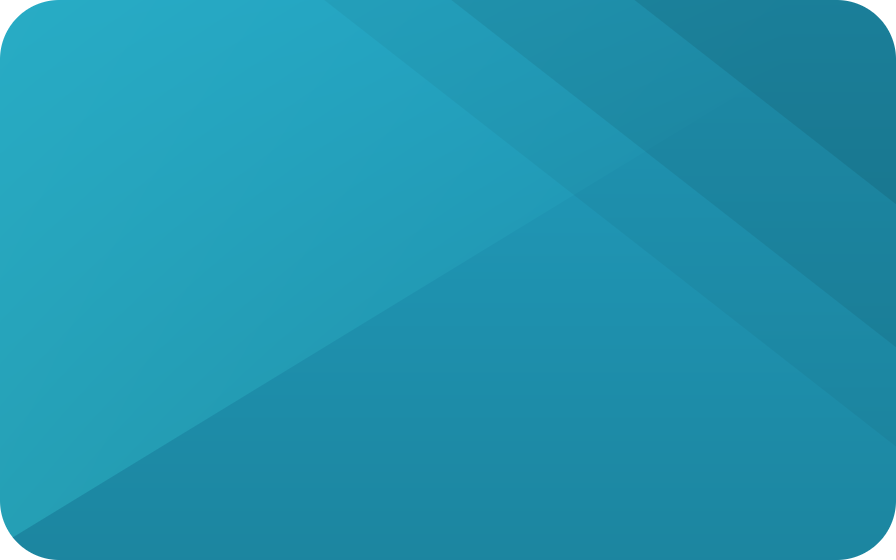
Write a Shadertoy shader that draws this background.

```glsl
// Rounded teal card with a pale diagonal wedge and three stacked shaded bands.

const vec3 PAPER = vec3(1.0);
const vec3 TEAL_LOW = vec3(0.109, 0.523, 0.626);
const vec3 TEAL_HIGH = vec3(0.129, 0.618, 0.747);
const vec3 WEDGE_TINT = vec3(0.190, 0.745, 0.805);

const float CORNER_RADIUS = 0.106;
const float WEDGE_SLOPE = 0.6104;
const float WEDGE_START = 0.0264;
const float WEDGE_ALPHA = 0.45;
const float WEDGE_FADE_END = 1.4;
const float BAND_SLOPE = -0.781;

// Signed distance to a rounded box centred on the origin.
float roundedBox(vec2 p, vec2 halfSize, float radius) {
    vec2 q = abs(p) - halfSize + radius;
    return length(max(q, 0.0)) + min(max(q.x, q.y), 0.0) - radius;
}

// Signed distance to a sloped line, positive above it.
float aboveLine(vec2 p, vec2 anchor, float slope) {
    return (p.y - anchor.y - slope * (p.x - anchor.x)) / sqrt(1.0 + slope * slope);
}

// Smooth coverage, one for positive distances.
float coverage(float dist, float pixel) {
    return clamp(dist / pixel + 0.5, 0.0, 1.0);
}

// Pale wedge above the rising diagonal, fading to the right.
vec3 addWedge(vec3 color, vec2 p, float aspect, float pixel) {
    float fade = max(1.0 - p.x * 1.6 / (aspect * WEDGE_FADE_END), 0.0);
    float slope = WEDGE_SLOPE * 1.6 / aspect;
    float mask = coverage(aboveLine(p, vec2(0.0, WEDGE_START), slope), pixel);
    return mix(color, WEDGE_TINT, WEDGE_ALPHA * fade * mask);
}

// Each falling band darkens everything to its upper right.
vec3 addBands(vec3 color, vec2 p, float aspect, float pixel) {
    vec3 topCrossing = vec3(0.579, 0.806, 1.133) * aspect / 1.6;
    vec3 shade = vec3(0.955, 0.925, 0.910);
    float slope = BAND_SLOPE * 1.6 / aspect;
    for (int i = 0; i < 3; i++) {
        float dist = aboveLine(p, vec2(topCrossing[i], 1.0), slope);
        color *= mix(1.0, shade[i], coverage(dist, pixel));
    }
    return color;
}

void mainImage(out vec4 fragColor, in vec2 fragCoord) {
    float pixel = 1.0 / iResolution.y;
    float aspect = iResolution.x * pixel;
    vec2 p = fragCoord * pixel;

    vec3 color = mix(TEAL_LOW, TEAL_HIGH, p.y);
    color = addWedge(color, p, aspect, pixel);
    color = addBands(color, p, aspect, pixel);

    // Card outline
    vec2 halfSize = vec2(aspect, 1.0) * 0.5;
    float card = coverage(-roundedBox(p - halfSize, halfSize, CORNER_RADIUS), pixel);
    fragColor = vec4(mix(PAPER, color, card), 1.0);
}
```
